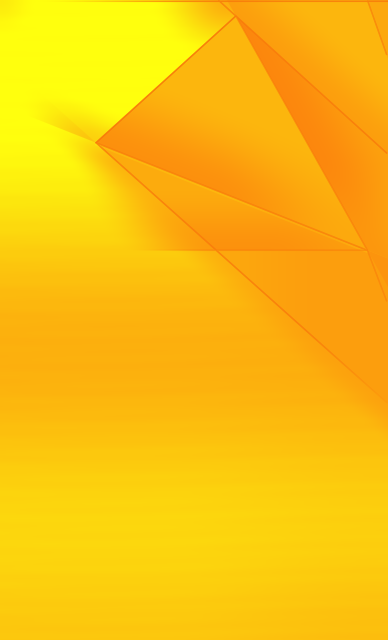
Give the GLSL for this background, as a WebGL 1 fragment shader.

```glsl
precision mediump float;
uniform vec2 u_resolution;

// Signed distance to the line a-b, positive on its left
float side(vec2 p, vec2 a, vec2 b) {
  vec2 d = normalize(b - a);
  return d.x * (p.y - a.y) - d.y * (p.x - a.x);
}

// Smooth coverage of the positive side of an edge
float cover(float d) {
  float px = 0.7 / u_resolution.y;
  return smoothstep(-px, px, d);
}

// Thin crease along the segment a-b
float crease(vec2 p, vec2 a, vec2 b) {
  vec2 d = b - a;
  float t = clamp(dot(p - a, d) / dot(d, d), 0.0, 1.0);
  return 1.0 - smoothstep(0.0004, 0.0022, length(p - a - d * t));
}

// Falls from one at zero to nothing at the given reach
float fade(float d, float reach) {
  return 1.0 - smoothstep(0.0, reach, d);
}

void main() {
  vec2 p = gl_FragCoord.xy / u_resolution.y;
  vec2 apex = vec2(0.3685, 0.975);
  vec2 leftTip = vec2(0.150, 0.777);
  vec2 rightTip = vec2(0.574, 0.609);
  vec2 upperEnd = vec2(0.604, 0.761);
  vec2 lowerEnd = vec2(0.604, 0.371);

  float slope = side(p, apex, leftTip);
  float steep = side(p, apex, rightTip);
  float ridge = side(p, leftTip, rightTip);
  float upper = side(p, apex, upperEnd);
  float lower = side(p, leftTip, lowerEnd);
  float shelf = p.y - rightTip.y;

  // Vertical sweep; the tone is the green level, from orange to yellow
  float tone = mix(0.78, 0.84, smoothstep(0.0, 0.16, p.y));
  tone = mix(tone, 0.69, smoothstep(0.18, 0.44, p.y));
  tone = mix(tone, 1.0, smoothstep(0.46, 0.82, p.y));
  tone -= 0.035 * smoothstep(0.25, 0.6, p.x) * fade(p.y, 0.7);
  tone -= 0.08 * fade(length(p - vec2(0.0, 1.0)), 0.06);
  tone += 0.003 * (sin(p.y * 170.0 + 2.0 * sin(p.x * 9.0)) + sin(p.y * 307.0 - p.x * 6.0));

  // Facet under the shelf, with a soft shadow past its slanted edge
  float below = mix(0.66, 0.62, smoothstep(0.33, 0.5, p.x));
  float belowShade = mix(0.75 * fade(-lower, 0.05), 1.0, cover(lower));
  float underTone = mix(tone, below, belowShade);
  underTone = mix(underTone, 0.58, cover(steep) * cover(-ridge));

  // Facet between ridge and shelf, spilling into the yellow
  float middle = mix(0.67, 0.57, fade(shelf, 0.1));
  middle += 0.05 * smoothstep(0.42, 0.58, p.x);
  float spill = fade(-lower, mix(0.10, 0.05, smoothstep(0.61, 0.77, p.y)));
  spill *= 1.0 - smoothstep(0.74, 0.81, p.y);
  float middleTone = mix(tone, middle, mix(0.85 * spill, 1.0, cover(lower)));

  // Glows at the left tip and the apex
  float tipGlow = fade(abs(ridge), 0.06) * smoothstep(0.03, 0.15, p.x);
  float topTone = mix(tone, 0.74, tipGlow * mix(0.9, 0.7, cover(lower)));
  topTone = mix(topTone, 0.68, fade(length((p - vec2(0.36, 1.0)) * vec2(1.0, 1.3)), 0.13));

  // Large triangle, darkest along the ridge
  float along = 1.0 - 0.65 * smoothstep(0.34, 0.55, p.x);
  float triangle = 0.715 - 0.15 * fade(ridge, 0.13) * along;
  topTone = mix(topTone, triangle, cover(slope));

  // Right-hand facets fanning from the apex
  float fan = mix(0.53, 0.64, smoothstep(0.0, 0.12, steep));
  fan += 0.06 * smoothstep(0.76, 0.62, p.y);
  float corner = mix(0.62, 0.715, smoothstep(0.0, 0.09, upper));
  float notch = side(p, vec2(0.574, 1.0), vec2(0.604, 0.915));
  corner = mix(corner, 0.66, cover(notch));
  topTone = mix(topTone, mix(fan, corner, cover(upper)), cover(steep));

  // Stack the three bands
  tone = mix(middleTone, topTone, cover(ridge));
  tone = mix(underTone, tone, max(cover(shelf), cover(ridge) * cover(steep)));

  // Creases
  float lines = 0.9 * crease(p, apex, leftTip);
  lines = max(lines, 0.55 * crease(p, apex, rightTip));
  lines = max(lines, 0.6 * crease(p, leftTip, rightTip));
  lines = max(lines, 0.75 * crease(p, apex, upperEnd));
  lines = max(lines, 0.75 * crease(p, leftTip, lowerEnd) * smoothstep(0.33, 0.5, p.y));
  lines = max(lines, 0.5 * crease(p, vec2(0.2, 0.609), rightTip) * smoothstep(0.2, 0.35, p.x));
  lines = max(lines, 0.7 * crease(p, apex, vec2(0.341, 1.0)));
  lines = max(lines, 0.6 * crease(p, vec2(0.574, 1.0), vec2(0.604, 0.915)));
  lines = max(lines, 0.5 * crease(p, rightTip, vec2(0.604, 0.53)));
  lines = max(lines, 0.8 * crease(p, vec2(0.0, 0.998), vec2(0.61, 0.998)) * smoothstep(0.05, 0.3, p.x));
  tone += 0.05 * crease(p, leftTip - vec2(0.0, 0.003), rightTip - vec2(0.0, 0.003));

  vec3 colour = vec3(0.99 + 0.01 * smoothstep(0.9, 1.0, tone), tone, 0.05);
  gl_FragColor = vec4(mix(colour, vec3(0.97, 0.47, 0.04), lines), 1.0);
}
```
